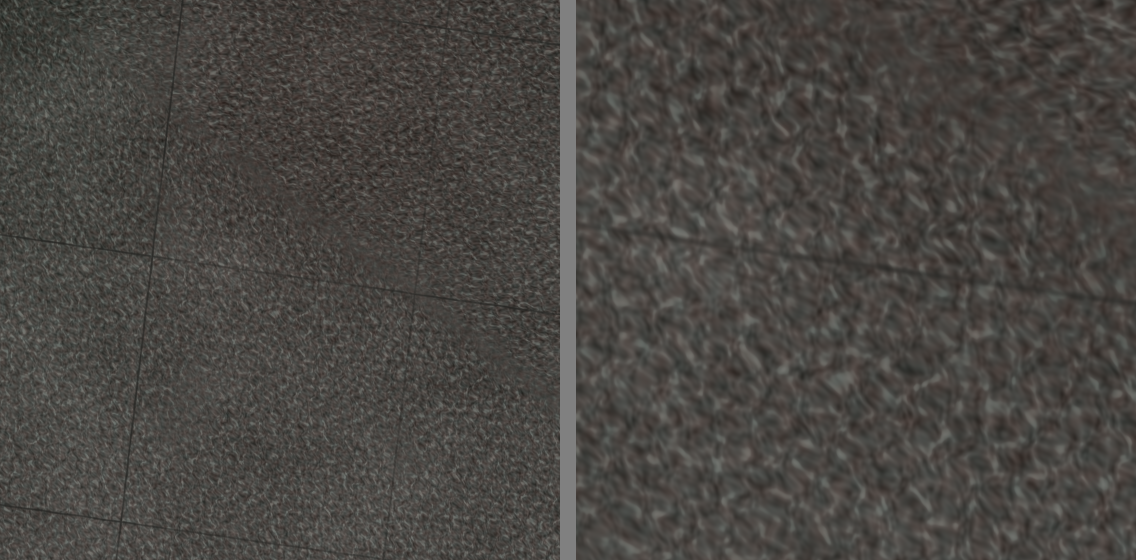
Left, the full canvas; right, a detail of the centre.
A three.js fragment shader for this texture:

```glsl
varying vec2 vUv;

#define JOINT_CROSSING vec2(0.272, 0.542)
#define SLAB_ACROSS vec2(0.469, -0.067)
#define SLAB_UP vec2(0.056, 0.474)
#define JOINT_HALF_WIDTH 0.0016
#define JOINT_SOFTNESS 0.0016
#define GRAIN_SCALE 112.0
#define GRAIN_CONTRAST 0.165
#define STONE_COLOR vec3(0.284, 0.274, 0.260)
#define JOINT_COLOR vec3(0.145, 0.145, 0.135)
#define WARM_TINT vec3(0.020, -0.006, -0.008)
#define GREEN_TINT vec3(-0.010, 0.008, 0.001)

float hash(vec2 p) {
  return fract(sin(dot(p, vec2(127.1, 311.7))) * 43758.5);
}

vec2 gradient(vec2 cell) {
  float angle = 6.2832 * hash(cell);
  return vec2(cos(angle), sin(angle));
}

float gradientNoise(vec2 p) {
  vec2 i = floor(p), f = fract(p);
  vec2 w = f * f * f * (f * (f * 6.0 - 15.0) + 10.0);
  vec2 e = vec2(1.0, 0.0);
  float low = mix(dot(gradient(i), f), dot(gradient(i + e), f - e), w.x);
  float high = mix(dot(gradient(i + e.yx), f - e.yx),
                   dot(gradient(i + 1.0), f - 1.0), w.x);
  return mix(low, high, w.y);
}

float fbm(vec2 p) {
  float sum = 0.0, amplitude = 1.0;
  for (int k = 0; k < 4; k++) {
    sum += amplitude * gradientNoise(p);
    p = mat2(1.6, 1.2, -1.2, 1.6) * p + 7.3;
    amplitude *= 0.5;
  }
  return sum;
}

float cross2(vec2 a, vec2 b) {
  return a.x * b.y - a.y * b.x;
}

float segmentDistance(vec2 p, vec2 a, vec2 b) {
  vec2 d = b - a;
  return length(p - a - d * clamp(dot(p - a, d) / dot(d, d), 0.0, 1.0));
}

float spot(vec2 p, vec2 center, float falloff) {
  return exp(-falloff * dot(p - center, p - center));
}

float jointMask(float d) {
  return 1.0 - smoothstep(JOINT_HALF_WIDTH - JOINT_SOFTNESS,
                          JOINT_HALF_WIDTH + JOINT_SOFTNESS, d);
}

// Coarse and fine mineral noise, slightly stretched along one direction
vec2 mineral(vec2 uv, vec2 along) {
  vec2 p = vec2(dot(uv, along) * 0.8, cross2(along, uv) * 1.15) * GRAIN_SCALE;
  p += 0.5 * gradientNoise(uv * 60.0);
  return vec2(gradientNoise(p),
              gradientNoise(mat2(1.6, 1.2, -1.2, 1.6) * p + 19.0));
}

void main() {
  vec2 uv = vUv;

  // Skewed slab grid
  vec2 offset = uv - JOINT_CROSSING + 0.0012 * gradientNoise(uv * 24.0);
  float area = cross2(SLAB_ACROSS, SLAB_UP);
  vec2 slab = vec2(cross2(offset, SLAB_UP), cross2(SLAB_ACROSS, offset)) / area;
  vec2 edge = abs(slab - floor(slab + 0.5)) * area
            / vec2(length(SLAB_UP), length(SLAB_ACROSS));

  // Smeared zones where the grain is blurred
  float band = segmentDistance(uv, vec2(0.42, 0.72), vec2(1.0, 0.28));
  float smear = 0.4 * (1.0 - smoothstep(0.0, 0.04, band + 0.03 * fbm(uv * 14.0)));
  smear = max(smear, 0.3 * smoothstep(0.15, 0.6, fbm(uv * 5.0 + 3.0)));

  // Mineral grain, lying more level in the upper right
  float lean = smoothstep(-0.03, 0.03, uv.y + 0.76 * uv.x - 1.04);
  vec2 minerals = mix(mineral(uv, normalize(vec2(-0.45, 0.9))),
                      mineral(uv + 3.0, normalize(vec2(0.95, -0.3))), lean);
  float grain = 0.75 * minerals.x + 0.62 * minerals.y;
  float flecks = smoothstep(0.16, 0.5, minerals.x + 0.4 * minerals.y);
  float redGrain = gradientNoise(uv * 95.0 + 71.0);

  // Broad tone and wear
  float darkPatch = spot(uv, vec2(0.62, 0.82), 9.0);
  float corner = spot(uv, vec2(0.02, 0.98), 50.0);
  float palePatch = spot(uv, vec2(0.36, 0.45), 60.0) + spot(uv, vec2(0.13, 0.84), 90.0);
  float tone = 0.034 * (0.5 - uv.y) + 0.034 * fbm(uv * 4.0 + 11.0);
  tone += 0.022 * fbm(uv * 18.0) + 0.018 * gradientNoise(uv * 48.0);
  tone += 0.016 * palePatch - 0.026 * darkPatch - 0.045 * corner;
  tone += 0.008 * (hash(floor(slab) + 5.0) - 0.5);

  vec3 color = STONE_COLOR + tone;
  color += WARM_TINT * (0.5 * darkPatch + 1.5 * redGrain);
  color += GREEN_TINT * (0.8 * (1.0 - smoothstep(0.1, 0.4, uv.x)) * uv.y
                         + 0.7 * flecks);
  color += (1.0 - smear) * (GRAIN_CONTRAST * grain + 0.045 * flecks);

  // Joints, filled with dust in places
  float upright = jointMask(edge.x) * mix(0.85, 0.45, smoothstep(0.35, 0.65, uv.x));
  float level = jointMask(edge.y)
              * mix(0.5, 0.8, smoothstep(0.08, 0.35, abs(uv.x - 0.5)));
  float dust = 0.85 + 0.5 * gradientNoise(uv * 16.0 + 2.0);
  float joint = clamp(max(upright, level) * dust, 0.0, 1.0);
  gl_FragColor = vec4(mix(color, JOINT_COLOR, joint), 1.0);
}
```
